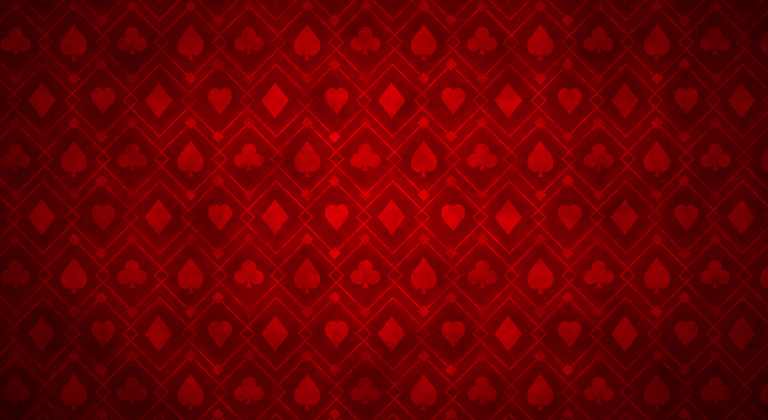
Give the GLSL for this pattern, as a Shadertoy shader.

```glsl
// Worn dark red card-suit wallpaper with overlapping diamond frames and a vignette.

const float PITCH = 0.1388;               // suit spacing, in canvas heights
const vec2  ORIGIN = vec2(0.269, 0.48);   // first suit centre, in cells
const float ROW_SHIFT = 0.47;             // sideways shift of odd rows, in cells
const float FRAME_RADIUS = 0.62;          // overlap of neighbours makes small diamonds
const float LINE_HALF = 0.016;
const float CAP_RADIUS = 0.105;
const float LINE_GAIN = 0.42;
const float CAP_GAIN = 0.48;
const float INNER_SHADE = 0.09;
const float STAIN = 0.42;
const float GRAIN = 0.10;
const vec3  RED = vec3(0.565, 0.0, 0.008);
const vec2  VIGNETTE = vec2(2.9, 1.6);
const vec2  LIGHT_CENTRE = vec2(0.5, 0.54);

float hash(vec2 p) {
    vec3 q = fract(p.xyx * vec3(0.1031, 0.1030, 0.0973));
    q += dot(q, q.yzx + 33.33);
    return fract((q.x + q.y) * q.z);
}

float gradientDot(vec2 corner, vec2 p) {
    float a = 6.2832 * hash(corner);
    return dot(vec2(cos(a), sin(a)), p - corner);
}

float gradientNoise(vec2 p) {
    vec2 i = floor(p), f = p - i;
    vec2 u = f * f * f * (f * (f * 6.0 - 15.0) + 10.0);
    vec2 e = vec2(1.0, 0.0);
    return mix(mix(gradientDot(i, p), gradientDot(i + e, p), u.x),
               mix(gradientDot(i + e.yx, p), gradientDot(i + e.xx, p), u.x), u.y);
}

float fbm(vec2 p) {
    float sum = 0.0, amp = 0.6;
    for (int i = 0; i < 4; i++) {
        sum += amp * gradientNoise(p);
        p = mat2(1.6, 1.2, -1.2, 1.6) * p + 7.3;
        amp *= 0.55;
    }
    return sum;
}

// Suit shapes, in cell units
float diamondDist(vec2 p, vec2 r) {
    p = abs(p);
    return (p.x / r.x + p.y / r.y - 1.0) * r.x * r.y / length(r);
}

// Tip at the origin, lobes upward, about 1.2 wide and 1.1 high
float heartDist(vec2 p) {
    p.x = abs(p.x);
    if (p.x + p.y > 1.0) return length(p - vec2(0.25, 0.75)) - 0.3536;
    vec2 a = p - vec2(0.0, 1.0), b = p - 0.5 * max(p.x + p.y, 0.0);
    return sqrt(min(dot(a, a), dot(b, b))) * sign(p.x - p.y);
}

float stemDist(vec2 p, float top, float bottom) {
    float t = clamp((top - p.y) / (top - bottom), 0.0, 1.0);
    float halfWidth = 0.016 + 0.035 * t * t * t;
    return max(abs(p.x) - halfWidth, max(p.y - top, bottom - p.y));
}

float spadeDist(vec2 p) {
    vec2 body = vec2(p.x, (0.31 - p.y) / 1.32) / 0.37;
    return min(heartDist(body) * 0.37, stemDist(p, -0.08, -0.31));
}

float clubDist(vec2 p) {
    float lobes = min(length(p - vec2(0.0, 0.14)),
                      length(vec2(abs(p.x) - 0.135, p.y + 0.03))) - 0.122;
    return min(lobes, stemDist(p, 0.08, -0.21));
}

float coverage(float d, float aa) { return 1.0 - smoothstep(-aa, aa, d); }

void mainImage(out vec4 fragColor, in vec2 fragCoord) {
    vec2 uv = fragCoord / iResolution.xy;
    vec2 cell = fragCoord / (iResolution.y * PITCH) - ORIGIN;
    float aa = 0.6 / (iResolution.y * PITCH);
    float grime = fbm(cell * 0.75 + 3.0);
    float wear = clamp(0.92 + 1.1 * fbm(cell * 1.7 + 40.0), 0.45, 1.25);

    float suitGain = 0.0, trim = 0.0, inside = 0.0;
    float nearRow = floor(cell.y + 0.5);

    // Neighbouring motifs: frames reach into adjacent cells
    for (int j = -1; j <= 1; j++) {
        float row = nearRow + float(j);
        float odd = mod(row, 2.0);
        float shifted = cell.x - odd * ROW_SHIFT;
        for (int i = -1; i <= 1; i++) {
            float column = floor(shifted + 0.5) + float(i);
            float alternate = mod(column, 2.0);
            vec2 p = vec2(shifted - column, cell.y - row);
            float fade = mix(0.85, 1.08, hash(vec2(column, row) + 19.0));

            // Frame, with filled caps on its upper and lower corners
            float frame = (abs(p.x) + abs(p.y) - FRAME_RADIUS) * 0.7071;
            trim = max(trim, LINE_GAIN * coverage(abs(frame) - LINE_HALF, aa));
            inside = max(inside, 1.0 - smoothstep(-0.16, 0.0, frame));
            float cap = diamondDist(vec2(p.x, abs(p.y) - FRAME_RADIUS), vec2(CAP_RADIUS));
            float capFade = odd > 0.5 ? alternate : mix(0.6, 1.0, alternate);
            trim = max(trim, CAP_GAIN * capFade * fade * coverage(cap, aa));

            // Even rows: club, spade. Odd rows: diamond, heart.
            float d, gain;
            if (odd < 0.5) {
                d = alternate > 0.5 ? spadeDist(p) : clubDist(p);
                gain = mix(0.52, 0.60, alternate);
            } else {
                p.x -= mix(-0.02, 0.035, alternate);
                d = alternate > 0.5 ? heartDist((p + vec2(0.0, 0.24)) / vec2(0.335, 0.415)) * 0.335
                                    : diamondDist(p, vec2(0.235, 0.31));
                gain = mix(0.62, 0.60, alternate);
            }
            suitGain = max(suitGain, gain * fade * (1.0 + 0.25 * p.y) * coverage(d, aa));
        }
    }

    // Stained cloth under a soft central light
    vec2 q = uv - LIGHT_CENTRE;
    float light = exp(-dot(q * q, VIGNETTE));
    float cloth = 1.0 - INNER_SHADE * inside + STAIN * min(grime, 0.15);
    cloth += GRAIN * (gradientNoise(cell * 7.0) + 0.8 * gradientNoise(cell * 17.0 + 5.0));
    float gain = 1.0 + max(suitGain * mix(1.0, wear, 0.4), trim * wear);
    fragColor = vec4(RED * light * cloth * gain, 1.0);
}
```
